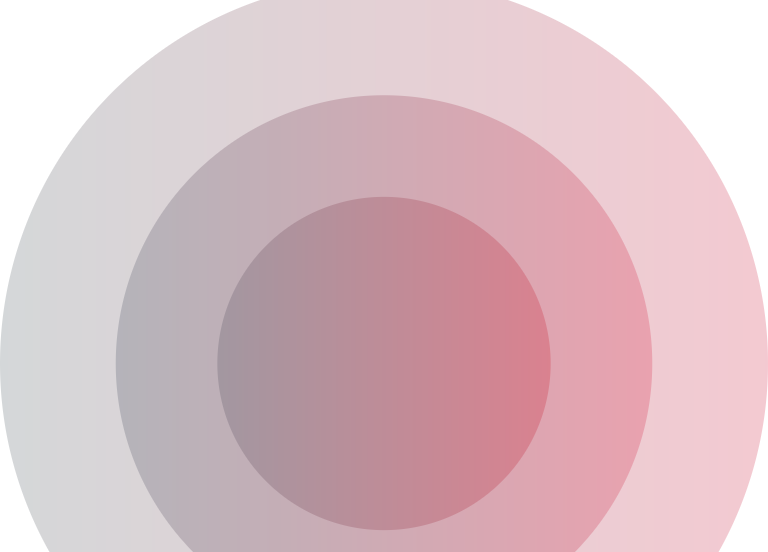
This background is drawn by a Shadertoy shader. Its source:

```glsl
// Three concentric discs on white, cropped by the top and bottom of the canvas.
// Each disc carries its own horizontal gradient from cool grey to rose,
// and is laid over the last with an antialiased circle mask.

// Paints a disc whose gradient runs from its left rim to its right rim.
vec3 paintDisc(vec3 below, vec2 p, float radius, vec3 grey, vec3 rose) {
    float pixel = 1.0 / iResolution.x;
    float coverage = clamp(0.5 - (length(p) - radius) / pixel, 0.0, 1.0);
    float across = clamp(0.5 + 0.5 * p.x / radius, 0.0, 1.0);
    return mix(below, mix(grey, rose, across), coverage);
}

void mainImage(out vec4 fragColor, in vec2 fragCoord) {
    // Canvas widths, measured from the shared centre
    vec2 p = (fragCoord - iResolution.xy * vec2(0.5, 0.3415)) / iResolution.x;

    // Discs from the largest to the smallest
    vec3 color = vec3(1.0);
    color = paintDisc(color, p, 0.5, vec3(0.832, 0.844, 0.850), vec3(0.955, 0.790, 0.820));
    color = paintDisc(color, p, 0.3493, vec3(0.707, 0.704, 0.728), vec3(0.914, 0.634, 0.685));
    color = paintDisc(color, p, 0.217, vec3(0.637, 0.593, 0.630), vec3(0.855, 0.508, 0.562));

    fragColor = vec4(color, 1.0);
}
```
